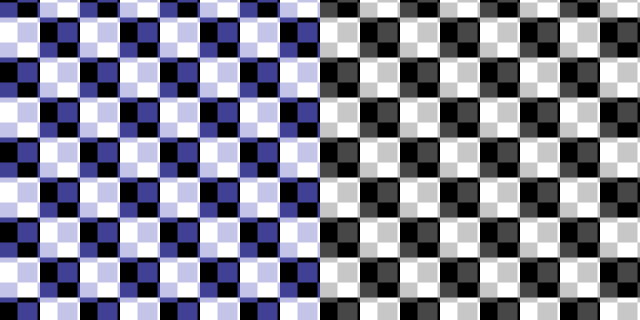
Give the GLSL for this pattern, as a Shadertoy shader.

```glsl
// Two overlaid checkerboards: a coarse one picks dark or light squares, a fine
// shifted one switches each between its plain shade and a tint.
// Tints are blue on the left half and grey on the right half.

#define ROWS 8.0                         // coarse squares down the canvas
#define COARSE_SHIFT vec2(0.0, 0.5625)   // in coarse squares
#define FINE_SCALE 2.0                   // fine squares per coarse square
#define FINE_SHIFT vec2(-0.125)          // in fine squares
#define DARK_BLUE vec3(0.25, 0.25, 0.58)
#define LIGHT_BLUE vec3(0.77, 0.77, 0.91)
#define DARK_GREY vec3(0.28)
#define LIGHT_GREY vec3(0.78)

// Smoothed checkerboard of unit squares: 1 on even squares, 0 on odd ones
float checker(vec2 p, float pixel)
{
    vec2 edgeDistance = 0.5 - abs(mod(p + 0.5, 2.0) - 1.0);
    vec2 wave = clamp(2.0 * edgeDistance / pixel, -1.0, 1.0);
    return 0.5 + 0.5 * wave.x * wave.y;
}

void mainImage(out vec4 fragColor, in vec2 fragCoord)
{
    float pixel = ROWS / iResolution.y;
    vec2 p = fragCoord * pixel;

    // Masks
    float light = checker(p - COARSE_SHIFT, pixel);
    float plain = checker(p * FINE_SCALE - FINE_SHIFT, pixel * FINE_SCALE);
    float greySide = clamp(fragCoord.x - 0.5 * iResolution.x + 0.5, 0.0, 1.0);

    // Tints for each half, then the two checks
    vec3 darkTint = mix(DARK_BLUE, DARK_GREY, greySide);
    vec3 lightTint = mix(LIGHT_BLUE, LIGHT_GREY, greySide);
    vec3 darkSquare = mix(darkTint, vec3(0.0), plain);
    vec3 lightSquare = mix(lightTint, vec3(1.0), plain);

    fragColor = vec4(mix(darkSquare, lightSquare, light), 1.0);
}
```
